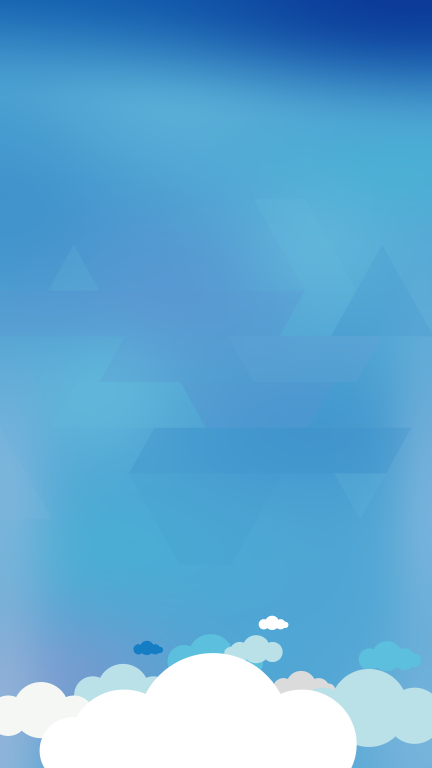
Write a Shadertoy shader that draws this background.

```glsl
// Soft blue sky with faint triangular facets above a bank of flat paper clouds.
// Gaussian glows colour the sky, leaning strips on a triangle lattice tint it,
// and each cloud is one union of shrinking round puffs. Unit: canvas width.

#define SEAM 0.8935        // height where the two facet lattices meet
#define ROW 0.1058         // height of one lattice row
#define HALF_CELL 0.0595   // half the side of a lattice triangle
#define UPPER_PHASE -0.008 // lattice shift above the seam
#define LOWER_PHASE -0.059 // lattice shift below the seam
#define PUFF_SHRINK 0.28   // radius lost by each puff from the middle

const vec3 SKY    = vec3(0.31, 0.65, 0.83);
const vec3 DEEP   = vec3(0.06, 0.36, 0.68);
const vec3 NAVY   = vec3(0.04, 0.20, 0.58);
const vec3 AZURE  = vec3(0.23, 0.56, 0.79);
const vec3 AQUA   = vec3(0.39, 0.73, 0.86);
const vec3 TEAL   = vec3(0.28, 0.69, 0.83);
const vec3 VIOLET = vec3(0.36, 0.58, 0.82);
const vec3 HAZE   = vec3(0.52, 0.72, 0.87);
const vec3 PALE   = vec3(0.73, 0.88, 0.91);
const vec3 CYAN   = vec3(0.36, 0.75, 0.87);
const vec3 WHITE  = vec3(1.0);

float coverage(float dist) {
    return clamp(0.5 - dist * iResolution.x, 0.0, 1.0);
}

void glow(inout vec3 col, vec2 p, vec2 centre, vec2 size, vec3 tint, float strength) {
    vec2 d = (p - centre) / size;
    col = mix(col, tint, strength * exp(-dot(d, d)));
}

// Strip on the lattice; span is its base in half cells, lean tilts its two sides.
void facet(inout vec3 col, vec2 p, float row, float rows, vec2 span, vec2 lean,
           vec3 tint, float strength) {
    float phase = row < 0.0 ? LOWER_PHASE : UPPER_PHASE;
    float rise = (p.y - SEAM) / ROW - row;
    vec2 sides = phase + HALF_CELL * (span + lean * rise);
    float across = max(sides.x - p.x, p.x - sides.y) * 0.87;
    float along = max(-rise, rise - rows) * ROW;
    col = mix(col, tint, strength * coverage(max(across, along)));
}

// One puff on the short side, two on the long side given by facing.
void cloud(inout vec3 col, vec2 p, vec2 centre, float radius, float facing, vec3 tint) {
    vec2 q = (p - centre) / radius * vec2(facing, 1.0);
    float dist = 1e3;
    for (int i = -1; i <= 2; i++) {
        float n = abs(float(i));
        float x = sign(float(i)) * n * (1.42 - 0.25 * n);
        vec2 puff = vec2(x, -0.2 * sqrt(n));
        dist = min(dist, length(q - puff) - 1.0 + PUFF_SHRINK * n);
    }
    col = mix(col, tint, coverage(dist * radius));
}

vec3 sky(vec2 p) {
    vec3 col = SKY;
    // Upper and middle glows
    glow(col, p, vec2(0.05, 1.30), vec2(0.35, 0.28), AZURE, 0.85);
    glow(col, p, vec2(0.40, 1.55), vec2(0.30, 0.20), AQUA, 0.55);
    glow(col, p, vec2(0.95, 1.38), vec2(0.35, 0.12), TEAL, 0.8);
    glow(col, p, vec2(0.72, 1.20), vec2(0.20, 0.16), AQUA, 0.8);
    glow(col, p, vec2(0.38, 1.10), vec2(0.28, 0.20), VIOLET, 0.7);
    glow(col, p, vec2(0.25, 0.86), vec2(0.20, 0.16), AQUA, 0.9);
    glow(col, p, vec2(0.72, 0.78), vec2(0.35, 0.16), AZURE, 0.6);
    // Lower glows and hazy margins
    glow(col, p, vec2(0.25, 0.50), vec2(0.30, 0.15), TEAL, 0.7);
    glow(col, p, vec2(0.00, 0.65), vec2(0.12, 0.30), HAZE, 0.7);
    glow(col, p, vec2(1.00, 0.60), vec2(0.10, 0.45), HAZE, 0.7);
    glow(col, p, vec2(0.15, 0.20), vec2(0.25, 0.16), vec3(0.48, 0.60, 0.81), 0.8);
    glow(col, p, vec2(0.00, 0.05), vec2(0.11, 0.40), vec3(0.66, 0.74, 0.86), 0.65);
    glow(col, p, vec2(1.00, 0.05), vec2(0.20, 0.20), HAZE, 0.7);
    // Dark top edge and corner
    col = mix(col, DEEP, 0.95 * smoothstep(1.50, 1.80, p.y + 0.08 * (p.x - 0.5)));
    glow(col, p, vec2(0.95, 1.80), vec2(0.45, 0.17), NAVY, 0.85);
    return col;
}

void facets(inout vec3 col, vec2 p) {
    // Above the seam
    facet(col, p, 2.0, 1.0, vec2(2, 4), vec2(1, -1), AQUA, 0.22);
    facet(col, p, 2.0, 2.0, vec2(12, 14), vec2(-1, -1), AQUA, 0.25);
    facet(col, p, 1.0, 2.0, vec2(13, 17), vec2(1, -1), AZURE, 0.20);
    facet(col, p, 1.0, 1.0, vec2(-2, 11), vec2(0, 1), VIOLET, 0.25);
    facet(col, p, 1.0, 1.0, vec2(11, 13), vec2(1, 1), AQUA, 0.20);
    facet(col, p, 0.0, 1.0, vec2(4, 14), vec2(1, 1), VIOLET, 0.25);
    facet(col, p, 0.0, 1.0, vec2(10, 14), vec2(-1, 1), HAZE, 0.10);
    // Below the seam
    facet(col, p, -1.0, 1.0, vec2(3, 9), vec2(1, -1), AQUA, 0.22);
    facet(col, p, -1.0, 1.0, vec2(9, 13), vec2(-1, 1), VIOLET, 0.35);
    facet(col, p, -2.0, 1.0, vec2(6, 16), vec2(1, 1), AZURE, 0.30);
    facet(col, p, -3.0, 2.0, vec2(-2, 3), vec2(0, -1), HAZE, 0.20);
    facet(col, p, -3.0, 1.0, vec2(15, 15), vec2(-1, 1), AQUA, 0.20);
    facet(col, p, -4.0, 2.0, vec2(8, 10), vec2(-1, 1), AZURE, 0.12);
}

void mainImage(out vec4 fragColor, in vec2 fragCoord) {
    vec2 p = fragCoord / iResolution.x;
    vec3 col = sky(p);
    facets(col, p);

    // Clouds, back to front
    cloud(col, p, vec2(0.340, 0.278), 0.0165, 1.0, vec3(0.08, 0.49, 0.77));
    cloud(col, p, vec2(0.630, 0.336), 0.0165, 1.0, WHITE);
    cloud(col, p, vec2(0.488, 0.257), 0.0530, 1.0, CYAN);
    cloud(col, p, vec2(0.593, 0.275), 0.0324, -1.0, PALE);
    cloud(col, p, vec2(0.896, 0.259), 0.0347, 1.0, CYAN);
    cloud(col, p, vec2(0.697, 0.190), 0.0347, 1.0, vec3(0.86));
    cloud(col, p, vec2(0.854, 0.139), 0.0903, 1.0, PALE);
    cloud(col, p, vec2(0.285, 0.181), 0.0600, 1.0, PALE);
    cloud(col, p, vec2(0.095, 0.134), 0.0650, 1.0, vec3(0.96, 0.97, 0.96));
    cloud(col, p, vec2(0.493, 0.090), 0.1760, -1.0, WHITE);
    fragColor = vec4(col, 1.0);
}
```
